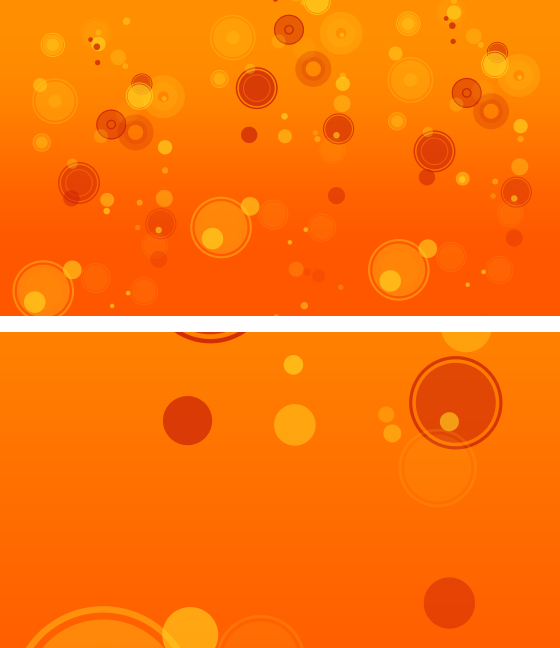
Top: the whole. Bottom: its middle third, enlarged.
A Shadertoy shader for this background:

```glsl
// Translucent yellow and red discs, rings and dots drifting over an orange gradient.

const vec3 YELLOW = vec3(1.0, 0.83, 0.12);
const vec3 RED = vec3(0.79, 0.12, 0.03);

float hash(float n) {
    return fract(sin(n * 127.1 + 3.7) * 43758.5453);
}

// Blends ink where the signed distance is negative, with a one-pixel soft edge.
void paint(inout vec3 col, vec3 ink, float alpha, float dist) {
    col = mix(col, ink, alpha * clamp(0.5 - dist * iResolution.y, 0.0, 1.0));
}

float band(float d, float radius, float halfWidth) {
    return abs(d - radius) - halfWidth;
}

// Filled disc inside a separate rim.
void badge(inout vec3 col, vec2 p, float r, vec3 ink, float fill, float rim) {
    float d = length(p);
    paint(col, ink, fill, d - r * 0.86);
    paint(col, ink, rim, band(d, r * 0.97, max(r * 0.035, 0.0014)));
}

// Wide soft ring with a stronger inner band and an open centre.
void donut(inout vec3 col, vec2 p, float r, float hole, vec3 ink, float alpha) {
    float d = length(p);
    paint(col, ink, alpha, max(d - r, hole - d));
    paint(col, ink, alpha * 0.6, max(d - r * 0.66, hole - d));
}

// Thin-rimmed disc with a small bullseye.
void target(inout vec3 col, vec2 p, float r, vec3 ink, float alpha) {
    float d = length(p);
    paint(col, ink, alpha * 0.55, d - r);
    paint(col, ink, alpha, band(d, r * 0.97, 0.0018));
    paint(col, ink, alpha, band(d, r * 0.28, 0.0022));
}

// Red ink weakens towards the bottom.
float redFade(vec2 centre) {
    return smoothstep(-0.1, 0.72, centre.y);
}

void mainImage(out vec4 fragColor, in vec2 fragCoord) {
    vec2 uv = fragCoord / iResolution.y;
    vec3 col = mix(vec3(1.0, 0.338, 0.0), vec3(1.0, 0.555, 0.0), smoothstep(0.15, 0.9, uv.y));

    // Each column repeats one cluster; two layers are lifted at different rates.
    for (int k = 0; k < 3; k++) {
        float column = float(k);
        float lift = mod(column * 3.0, 5.0);
        vec2 far = uv - vec2(column * 0.5625, lift * 0.067);
        vec2 near = uv - vec2(column * 0.5625, lift * 0.1);

        // Pale discs and donuts
        vec2 p = far - vec2(0.174, 0.68);
        badge(col, p, 0.072, YELLOW, 0.24, 0.26);
        paint(col, YELLOW, 0.2, length(p) - 0.021);
        donut(col, far - vec2(0.517, 0.694), 0.068, 0.017, YELLOW, 0.2);
        p = far - vec2(0.429, 0.581);
        donut(col, p, 0.057, 0.024, RED, 0.27 * redFade(uv - p));
        badge(col, far - vec2(0.303, 0.12), 0.047, YELLOW, 0.11, 0.16);
        badge(col, far - vec2(0.303, 0.895), 0.047, YELLOW, 0.12, 0.14);

        // Large glowing disc
        p = far - vec2(0.137, 0.079);
        badge(col, p, 0.097, YELLOW, 0.34, 0.42);
        paint(col, vec3(1.0, 0.53, 0.02), 0.45, length(p) - 0.059);
        paint(col, YELLOW, 0.65, length(p - vec2(-0.027, -0.035)) - 0.034);

        // Red discs
        p = near - vec2(0.25, 0.421);
        float fade = redFade(uv - p);
        badge(col, p, 0.066, RED, 0.72 * fade, 0.85 * fade);
        paint(col, vec3(1.0, 0.42, 0.02), 0.7, band(length(p), 0.042, 0.0016));
        p = near - vec2(0.509, 0.292);
        fade = redFade(uv - p);
        badge(col, p, 0.049, RED, 0.6 * fade, 0.8 * fade);
        p = near - vec2(0.352, 0.606);
        target(col, p, 0.047, RED, 0.8 * redFade(uv - p));
        p = near - vec2(0.449, 0.734);
        badge(col, p, 0.033, RED, 0.5, 0.8);

        // Bright yellow discs
        badge(col, near - vec2(0.441, 0.696), 0.043, YELLOW, 0.68, 0.7);
        p = far - vec2(0.132, 0.549);
        badge(col, p, 0.028, YELLOW, 0.22, 0.5);
        paint(col, YELLOW, 0.3, length(p) - 0.018);
        p = far - vec2(0.167, 0.858);
        badge(col, p, 0.038, YELLOW, 0.32, 0.6);
        paint(col, YELLOW, 0.35, length(p) - 0.019);

        // Scattered dots, denser low down and on the right of each column
        for (int i = 0; i < 32; i++) {
            float n = float(i);
            float rate = mix(0.067, 0.1, step(0.5, hash(n + 40.3)));
            vec2 centre = vec2(0.1 + 0.43 * sqrt(hash(n + 1.1)), 1.15 * pow(hash(n + 80.7), 1.35));
            centre.x += column * 0.5625;
            centre.y = mod(centre.y + lift * rate + 0.1, 1.2) - 0.1;
            float d = length(uv - centre);
            float size = hash(n + 120.9);
            float r = mix(0.007, 0.031, size * size);
            float alpha = mix(0.2, 0.68, hash(n + 160.2));
            if (i % 5 == 0) {
                paint(col, RED, 0.75 * redFade(centre), d - r);
            } else if (i % 8 == 1) {
                badge(col, uv - centre, 0.03 + 0.5 * r, YELLOW, 0.1, 0.14);
            } else {
                paint(col, YELLOW, alpha, d - r);
            }
        }
    }
    fragColor = vec4(col, 1.0);
}
```
